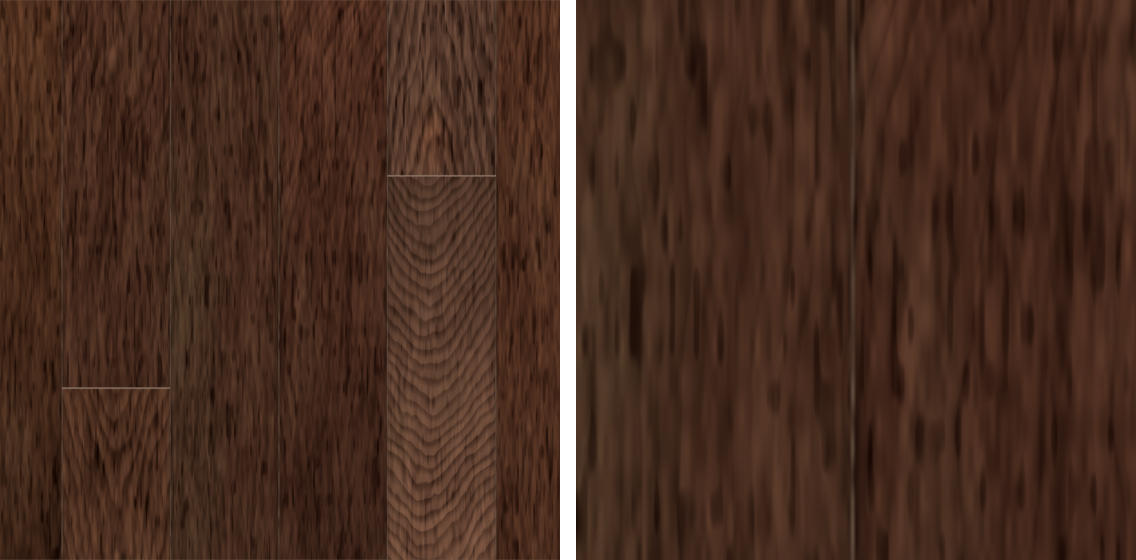
Left: the whole. Right: its middle third, enlarged.
A Shadertoy shader for this texture:

```glsl
// Dark brown oak floor: vertical boards with straight and arched grain and thin pale seams.

const float FIRST_SEAM = 0.1107;    // x of the first full board
const float BOARD_WIDTH = 0.1937;
const float LEFT_JOINT = 0.307;     // heights of the two end joints
const float RIGHT_JOINT = 0.686;
const float SEAM_HALF = 0.0012;
const float SEAM_BLUR = 0.0012;
const float RING_CONTRAST = 0.42;
const float PORE_CONTRAST = 0.62;
const float FLECK_CONTRAST = 0.34;
const float MOTTLE_CONTRAST = 0.36;
const vec3 SEAM_COLOR = vec3(0.41, 0.33, 0.27);
const vec3 JOINT_COLOR = vec3(0.56, 0.48, 0.42);
const vec3 GREY_WOOD = vec3(0.25, 0.175, 0.12);
const vec3 HEART_WOOD = vec3(0.37, 0.22, 0.15);
const vec3 PALE_SHIFT = vec3(0.0, 0.035, 0.04);  // lighter grain is less saturated

// Boards 0-5 run left to right; 6 and 7 lie below the two joints.
// Tint, then brightening towards the top.
const vec4 TINT[8] = vec4[8](
    vec4(0.255, 0.148, 0.092, 0.35), vec4(0.258, 0.152, 0.105, 0.20),
    vec4(0.245, 0.145, 0.100, 0.05), vec4(0.258, 0.147, 0.102, 0.32),
    vec4(0.315, 0.210, 0.160, 0.00), vec4(0.290, 0.168, 0.112, 0.10),
    vec4(0.290, 0.177, 0.120, 0.00), vec4(0.325, 0.218, 0.165, -0.40));

// Rings across (tip roundness if arched), rings along,
// arch height (0 = straight grain), arch centre.
const vec4 GRAIN[8] = vec4[8](
    vec4(11.0, 1.0, 0.0, 0.0), vec4(10.0, -5.0, 0.0, 0.0),
    vec4(13.0, 1.5, 0.0, 0.0), vec4(12.0, -8.0, 0.0, 0.0),
    vec4(0.06, 10.0, 1.10, -0.08), vec4(12.0, -1.0, 0.0, 0.0),
    vec4(0.07, 15.0, -0.75, 0.0), vec4(0.22, 36.0, -0.32, -0.12));

float hash(vec2 p) {
    vec3 q = fract(vec3(p.xyx) * 0.1031);
    q += dot(q, q.yzx + 33.33);
    return fract((q.x + q.y) * q.z);
}

float noise(vec2 p) {
    vec2 cell = floor(p), f = fract(p);
    f = f * f * (3.0 - 2.0 * f);
    return mix(mix(hash(cell), hash(cell + vec2(1, 0)), f.x),
               mix(hash(cell + vec2(0, 1)), hash(cell + vec2(1, 1)), f.x), f.y);
}

float fbm(vec2 p) {
    float sum = 0.0, weight = 0.5;
    for (int i = 0; i < 4; i++) {
        sum += weight * noise(p);
        p = p * 2.03 + 17.3;
        weight *= 0.5;
    }
    return sum / 0.9375;
}

// Growth rings: 0 on the dark late wood, 1 on the pale early wood.
float ringTone(float u, float y, vec4 grain, vec2 seed) {
    bool arched = grain.z != 0.0;
    float v = u - grain.w;
    float arch = length(vec2(v, grain.x));
    float phase = arched ? grain.y * (y + grain.z * arch)
                         : grain.x * u + grain.y * y * y * y * y;
    phase += (noise(vec2(u * 2.0, y * 5.0) + seed) - 0.5) * 1.6;
    phase += (noise(vec2(u * 7.0, y * 14.0) + seed) - 0.5) * 0.7;
    phase += (noise(vec2(u * 24.0, y * 30.0) + seed) - 0.5) * 0.25;
    float f = fract(phase);
    float line = smoothstep(0.0, 0.22, f) * (1.0 - 0.9 * smoothstep(0.45, 1.0, f));
    line = mix(0.5, line, 0.6 + 0.6 * hash(vec2(floor(phase), seed.x)));
    float band = noise(vec2(phase * 1.7, y * 4.0) + seed);
    return mix(band, line, arched ? 0.85 : 0.45);
}

// Coverage of a soft-edged line at distance d.
float lineMask(float d, float halfWidth) {
    float blur = max(SEAM_BLUR, 0.9 / iResolution.y);
    return 1.0 - smoothstep(halfWidth - blur, halfWidth + blur, abs(d));
}

void mainImage(out vec4 fragColor, in vec2 fragCoord) {
    vec2 p = fragCoord / iResolution.xy;

    // Board lookup
    float across = (p.x - FIRST_SEAM) / BOARD_WIDTH;
    int column = int(floor(across)) + 1;
    float u = fract(across) - 0.5;
    float joint = column == 1 ? LEFT_JOINT : column == 4 ? RIGHT_JOINT : -1.0;
    int board = p.y > joint ? column : (column == 1 ? 6 : 7);
    vec2 seed = vec2(19.7, 41.3) * float(board + 1);

    // Base colour with grey and heart wood patches
    vec4 tint = TINT[board];
    float mottle = fbm(vec2(u * 4.0, p.y * 6.0) + seed);
    vec3 color = tint.rgb * (1.0 + tint.w * (p.y - 0.5));
    float greyness = 0.3 * smoothstep(0.5, 0.8, mottle);
    if (board == 2) greyness += 0.5 * smoothstep(0.1, -0.2, u) * smoothstep(0.9, 0.5, p.y);
    color = mix(color, GREY_WOOD, greyness);
    if (board == 4) {
        vec2 heart = vec2(u + 0.08, p.y - 0.75) / vec2(0.17, 0.06);
        color = mix(color, HEART_WOOD, 0.6 * exp(-dot(heart, heart)));
    }

    // Rings, fine pores, dark flecks and broad shading
    float rings = ringTone(u, p.y, GRAIN[board], seed);
    float pores = 0.55 * noise(vec2(p.x * 310.0, p.y * 48.0) + seed)
                + 0.45 * noise(vec2(p.x * 150.0, p.y * 17.0) + seed);
    float flecks = smoothstep(0.62, 0.92, noise(vec2(p.x * 210.0, p.y * 30.0) + seed.yx));
    float poreStrength = board == 7 ? 0.55 : 1.0;
    float shade = RING_CONTRAST * (rings - 0.5) + MOTTLE_CONTRAST * (mottle - 0.5)
        + poreStrength * (PORE_CONTRAST * (pores - 0.5) - FLECK_CONTRAST * (flecks - 0.1));
    color = color * (1.0 + shade) + PALE_SHIFT * shade;

    // Worn seams and end joints
    float seamDistance = (0.5 - abs(u)) * BOARD_WIDTH;
    float wear = noise(vec2(floor(across + 0.5) * 7.0, p.y * 60.0));
    color *= 1.0 - 0.25 * exp(-seamDistance / 0.003);
    color = mix(color, SEAM_COLOR, lineMask(seamDistance, SEAM_HALF) * (0.25 + 0.6 * wear));
    color = mix(color, JOINT_COLOR, 0.85 * lineMask(p.y - joint, SEAM_HALF * 1.2));
    float border = max(lineMask(p.y, SEAM_HALF), lineMask(1.0 - p.y, SEAM_HALF));
    color = mix(color, SEAM_COLOR, 0.5 * border);

    fragColor = vec4(color, 1.0);
}
```
